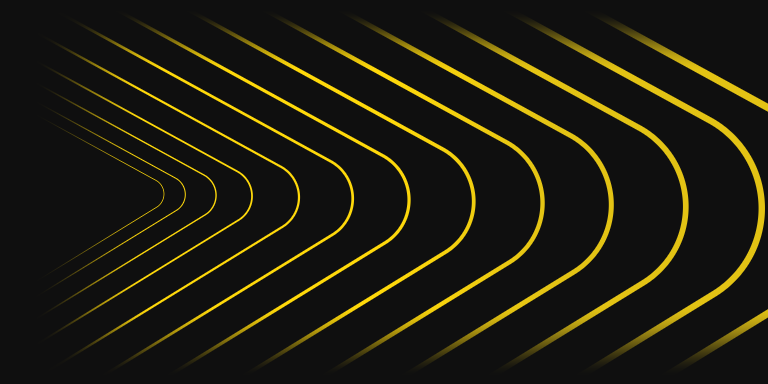
Give the GLSL for this background, as a WebGL 1 fragment shader.

```glsl
precision highp float;

uniform vec2 u_resolution;

// Signed distance to a left-opening wedge with its tip at the origin
float wedgeDistance(vec2 p) {
  vec2 upperNormal = normalize(vec2(0.548, 1.0));
  vec2 lowerNormal = normalize(vec2(0.615, -1.0));
  vec2 upperArm = vec2(-upperNormal.y, upperNormal.x);
  vec2 lowerArm = vec2(lowerNormal.y, -lowerNormal.x);
  if (dot(p, upperArm) < 0.0 && dot(p, lowerArm) < 0.0) return length(p);
  return max(dot(p, upperNormal), dot(p, lowerNormal));
}

void main() {
  vec2 p = gl_FragCoord.xy / u_resolution.y;
  float pixel = 1.0 / u_resolution.y;

  // Nested chevrons, growing wider, rounder and thicker to the right
  float lines = 0.0;
  for (int k = 0; k < 13; k++) {
    float i = float(k);
    float growth = i * (0.0396 + i * (0.01342 - 0.000382 * i)) + 0.0029 * mod(i, 3.0);
    float radius = 0.0406 + 0.142 * growth;
    vec2 center = vec2(0.427 + growth - radius, 0.4948 - 0.024 * growth);
    float halfWidth = 0.0009 + i * (0.00039 + 0.000026 * i);
    float d = abs(wedgeDistance(p - center) - radius);
    lines = max(lines, clamp((halfWidth - d) / pixel + 0.5, 0.0, 1.0));
  }

  // Arms dissolve toward the top, bottom and left
  float fade = smoothstep(0.02, 0.21, p.y)
             * (1.0 - smoothstep(0.81, 0.975, p.y))
             * smoothstep(0.09, 0.38, p.x);

  vec3 background = vec3(0.06);
  vec3 brightYellow = vec3(1.0, 0.85, 0.04);
  vec3 mutedYellow = vec3(0.89, 0.765, 0.08);
  vec3 lineColor = mix(brightYellow, mutedYellow, smoothstep(0.95, 1.5, p.x));
  gl_FragColor = vec4(mix(background, lineColor, lines * fade), 1.0);
}
```
